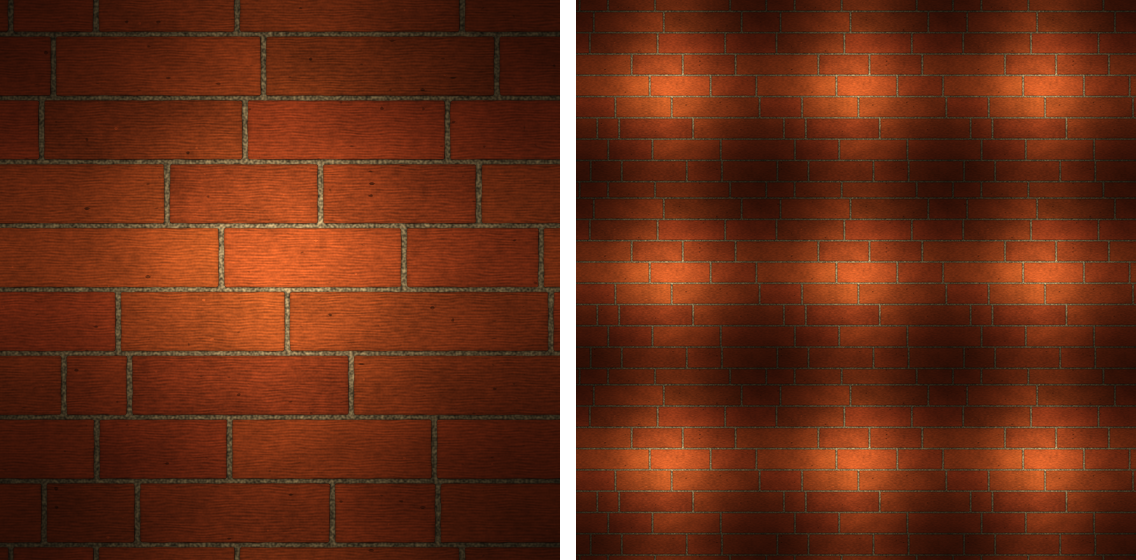
Left, the tile; right, the same tile 3 across and 3 down.
A Shadertoy shader for this texture:

```glsl
// Tiling wall of grooved red bricks with sandy mortar under a soft pool of light.

const float TAU = 6.2831853;
const float COURSES = 9.0;           // rows of bricks up the tile
const float COURSE_HEIGHT = 0.114;   // the last course takes what remains
const float FIRST_BED = 0.027;       // height of the lowest bed joint
const float JOINT_JITTER = 0.7;      // spread of brick lengths
const vec2  HALF_MORTAR = vec2(0.0050, 0.0043);
const float CORNER_RADIUS = 0.004;
const float EDGE_WOBBLE = 0.0016;
const float GROOVES = 190.0;         // fine horizontal lines up the tile
const vec3  BRICK_RED = vec3(0.82, 0.355, 0.165);
const vec3  BRICK_ORANGE = vec3(0.86, 0.42, 0.175);
const vec3  MORTAR = vec3(0.80, 0.67, 0.47);
const vec2  LIGHT_CENTER = vec2(0.5, 0.53);
const float LIGHT_FALLOFF = 0.8;
const vec3  BRICK_FADE = vec3(1.0, 1.25, 1.32); // reds deepen in the dark
const vec3  MORTAR_FADE = vec3(1.0, 1.02, 1.08);

float hash(vec2 p, float seed) {
    uvec2 q = uvec2(p) * uvec2(1597u, 3812u) + uvec2(uint(seed) * 7919u, 77u);
    uint n = (q.x ^ (q.y * 2654435u)) * 1103515u + 12345u;
    n = (n ^ (n >> 15)) * 739391u;
    n = (n ^ (n >> 13)) * 97531u;
    return float((n ^ (n >> 16)) & 65535u) / 65535.0;
}

float cornerSlope(vec2 cell, vec2 offset, vec2 period, float seed) {
    float angle = TAU * hash(mod(cell, period), seed);
    return dot(vec2(cos(angle), sin(angle)), offset);
}

// Gradient noise that wraps after a whole number of cells, about -0.7 to 0.7.
float noise(vec2 uv, vec2 period, float seed) {
    vec2 p = uv * period, c = floor(p), f = p - c;
    vec2 u = f * f * f * (f * (f * 6.0 - 15.0) + 10.0);
    vec2 e = vec2(1.0, 0.0);
    return mix(mix(cornerSlope(c, f, period, seed),
                   cornerSlope(c + e.xy, f - e.xy, period, seed), u.x),
               mix(cornerSlope(c + e.yx, f - e.yx, period, seed),
                   cornerSlope(c + e.xx, f - e.xx, period, seed), u.x), u.y);
}

float fbm(vec2 uv, vec2 period, float seed) {
    float sum = 0.0, gain = 0.6;
    for (int i = 0; i < 4; i++) {
        sum += gain * noise(uv, period, seed + float(i));
        period *= 2.0;
        gain *= 0.5;
    }
    return sum;
}

// Gaps to the joints: left, right, below, above. Also gives the brick's id.
vec4 brickGaps(vec2 uv, out vec2 id) {
    float y = fract(uv.y - FIRST_BED);
    float course = min(floor(y / COURSE_HEIGHT), COURSES - 1.0);
    float bed = course * COURSE_HEIGHT;
    float top = course < COURSES - 1.0 ? bed + COURSE_HEIGHT : 1.0;
    float count = mod(course, COURSES - 1.0) == 0.0 ? 4.0 : 3.0;
    float phase = 0.5 * mod(course, 2.0) + 0.3 * hash(vec2(course, 0.0), 5.0);
    vec4 gaps = vec4(1.0, 1.0, y - bed, top - y);
    id = vec2(course, 0.0);
    for (float i = 0.0; i < count; i++) {
        float jitter = JOINT_JITTER * (hash(vec2(i, course), 9.0) - 0.5);
        float ahead = fract(uv.x - (i + phase + jitter) / count);
        if (ahead < gaps.x) { gaps.x = ahead; id.y = i; }
        gaps.y = min(gaps.y, 1.0 - ahead);
    }
    return gaps;
}

vec3 brickColor(vec2 uv, vec2 id, float depth) {
    vec3 color = mix(BRICK_RED, BRICK_ORANGE, hash(id, 21.0));
    float tone = 0.90 + 0.18 * hash(id, 22.0);
    // Clouding, wire-cut grooves and drawn-out grain
    tone += 0.22 * fbm(uv, vec2(9.0, 14.0), 30.0);
    float warp = 0.9 * noise(uv, vec2(18.0, 40.0), 40.0);
    float strength = 0.07 + 0.08 * noise(uv, vec2(26.0, 60.0), 41.0);
    tone += strength * sin(TAU * (GROOVES * uv.y + warp));
    tone += 0.20 * noise(uv, vec2(60.0, 210.0), 42.0);
    tone += 0.10 * noise(uv, vec2(240.0), 43.0);
    // Small pits and chips
    tone -= 0.40 * smoothstep(0.46, 0.62, noise(uv, vec2(55.0, 90.0), 44.0));
    tone += 0.22 * smoothstep(0.52, 0.64, noise(uv, vec2(70.0, 85.0), 45.0));
    // Darker rim
    tone *= 1.0 - 0.28 * exp(-depth / 0.0018);
    return color * tone;
}

vec3 mortarColor(vec2 uv, float gap, bool shaded) {
    float grain = 0.88 + 0.55 * noise(uv, vec2(210.0), 50.0)
                + 0.35 * noise(uv, vec2(90.0), 51.0);
    // Contact shadow beneath and beside the bricks, broken by wear
    float wear = 0.7 + 0.7 * noise(uv, vec2(34.0), 52.0);
    float shadow = (shaded ? 0.8 : 0.4) * exp(-max(gap, 0.0) / 0.0016);
    return MORTAR * max(grain, 0.2) * (1.0 - clamp(shadow * wear, 0.0, 0.9));
}

void mainImage(out vec4 fragColor, in vec2 fragCoord) {
    vec2 uv = fragCoord / iResolution.xy;
    float pixel = 1.0 / min(iResolution.x, iResolution.y);

    // Signed distance to the rounded, uneven brick outline
    vec2 id;
    vec4 gaps = brickGaps(uv, id);
    vec2 inset = min(gaps.xz, gaps.yw) - HALF_MORTAR;
    inset += EDGE_WOBBLE * vec2(noise(uv, vec2(38.0), 60.0), fbm(uv, vec2(30.0), 61.0));
    vec2 q = CORNER_RADIUS - inset;
    float edge = length(max(q, 0.0)) + min(max(q.x, q.y), 0.0) - CORNER_RADIUS;

    // Pool of light that repeats with the tile
    vec2 away = sin(0.5 * TAU * (uv - LIGHT_CENTER));
    float light = exp(-LIGHT_FALLOFF * dot(away, away));

    bool shaded = inset.y < inset.x ? gaps.z < gaps.w : gaps.y < gaps.x;
    vec3 brick = brickColor(uv, id, max(-edge, 0.0)) * pow(vec3(light), BRICK_FADE);
    vec3 mortar = mortarColor(uv, edge, shaded) * pow(vec3(light), MORTAR_FADE);
    float cover = smoothstep(-0.75 * pixel, 0.75 * pixel, edge);
    fragColor = vec4(clamp(mix(brick, mortar, cover), 0.0, 1.0), 1.0);
}
```
